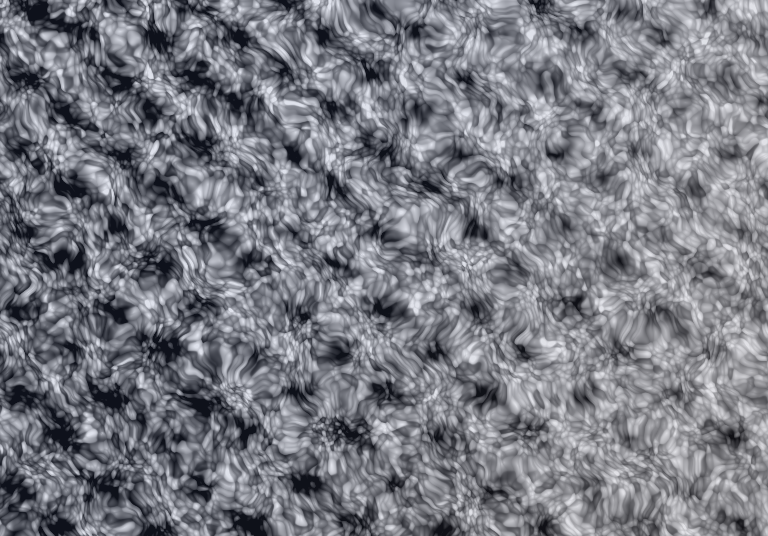
Write a Shadertoy shader that draws this texture.

```glsl
// Plush grey knit: staggered rows of soft scallops with dark pits and fuzzy tufts.

const float ANCHOR_X = 0.208;   // column that stays upright under perspective
const float FIRST_ROW = 0.047;  // depth of row zero below the top edge
const float ROW_STEP = 0.0911;
const float ROW_GROWTH = 0.0026;

float hash(vec2 p) {
    vec3 q = fract(vec3(p.xyx) * vec3(0.1031, 0.1030, 0.0973));
    q += dot(q, q.yzx + 33.33);
    return fract((q.x + q.y) * q.z);
}

vec2 hash2(vec2 p) {
    return vec2(hash(p), hash(p + 71.7));
}

float noise(vec2 p) {
    vec2 i = floor(p), f = fract(p);
    f = f * f * (3.0 - 2.0 * f);
    return mix(mix(hash(i), hash(i + vec2(1, 0)), f.x),
               mix(hash(i + vec2(0, 1)), hash(i + vec2(1, 1)), f.x), f.y);
}

vec2 noise2(vec2 p) {
    return vec2(noise(p), noise(p + 43.1)) - 0.5;
}

float blob(vec2 d, vec2 radius) {
    d /= radius;
    return exp(-dot(d, d));
}

float segmentDistance(vec2 p, vec2 a, vec2 b) {
    vec2 ab = b - a;
    return length(p - a - ab * clamp(dot(p - a, ab) / dot(ab, ab), 0.0, 1.0));
}

// Perspective lattice: columns spread and rows grow towards the bottom.
float columnStep(float y) {
    return 0.111 + 0.0233 * (y - FIRST_ROW);
}

vec2 latticePoint(vec2 id) {
    float y = FIRST_ROW + ROW_STEP * id.y + ROW_GROWTH * id.y * id.y;
    return vec2(ANCHOR_X + id.x * columnStep(y), y);
}

vec2 latticeCell(vec2 p) {
    float root = sqrt(max(ROW_STEP * ROW_STEP + 4.0 * ROW_GROWTH * (p.y - FIRST_ROW), 0.0));
    return vec2((p.x - ANCHOR_X) / columnStep(p.y), (root - ROW_STEP) / (2.0 * ROW_GROWTH));
}

// One scallop: dark pit, slanted crease and a raised lip to its right.
float scallop(vec2 d, float strength) {
    float pit = 0.26 * blob(d, vec2(0.021, 0.012)) + 0.12 * blob(d, vec2(0.036, 0.025));
    float crease = segmentDistance(d, vec2(-0.026, -0.014), vec2(0.046, 0.031));
    vec2 lip = d - vec2(0.039, -0.004);
    lip.x -= 0.25 * lip.y;
    return 0.15 * blob(lip, vec2(0.016, 0.028))
         - strength * (pit + 0.10 * exp(-crease * crease / 0.00007));
}

float relief(vec2 p) {
    vec2 base = floor(latticeCell(p) + 0.5);
    float sum = 0.0;
    for (int j = -1; j <= 1; j++)
    for (int i = -1; i <= 1; i++)
    for (int s = 0; s < 2; s++) {
        vec2 id = base + vec2(i, j) + float(s) * vec2(0.5, 0.57);
        vec2 jitter = (hash2(id * 7.0 + 50.0) - 0.5) * 0.014;
        float strength = mix(0.6, 1.2, hash(id * 13.0 + 90.0));
        sum += scallop(p - latticePoint(id) - jitter, strength);
    }
    return sum;
}

// Smoothly blended random tufts with darker gaps, centred on zero.
float tufts(vec2 p) {
    vec2 cell = floor(p);
    float weight = 0.0, value = 0.0, nearest = 4.0;
    for (int j = -1; j <= 1; j++)
    for (int i = -1; i <= 1; i++) {
        vec2 id = cell + vec2(i, j);
        vec2 d = p - id - hash2(id);
        float w = exp(-7.0 * dot(d, d));
        weight += w;
        value += w * hash(id + 19.3);
        nearest = min(nearest, dot(d, d));
    }
    return (value / max(weight, 0.0001) - 0.5) + 0.65 * (0.42 - sqrt(nearest));
}

void mainImage(out vec4 fragColor, in vec2 fragCoord) {
    vec2 p = vec2(fragCoord.x, iResolution.y - fragCoord.y) / iResolution.x;

    // Fibres lean and swirl gently across the pile.
    vec2 swirl = noise2(p * 22.0) * 0.030 + noise2(p * 70.0) * 0.008;
    vec2 q = mat2(0.92, 0.39, -0.39, 0.92) * (p + swirl);
    float fibre = tufts(q * vec2(150.0, 108.0) + 200.0);
    float clumps = noise(p * 65.0 + 9.0) - 0.5;
    float patches = noise(p * 17.0 + 31.0) - 0.5;

    // Light falls from the upper right and flattens the contrast there.
    float light = 0.545 + 0.17 * (p.x - 0.5) - 0.10 * (p.y - 0.35);
    float contrast = mix(1.15, 0.78, smoothstep(0.1, 1.0, p.x));
    vec2 ragged = p + noise2(p * 85.0 + 5.0) * 0.013;
    float tone = light + contrast * (relief(ragged) + 0.46 * fibre + 0.15 * clumps + 0.08 * patches);
    tone = clamp(tone, 0.06, 0.88);

    vec3 coolTint = vec3(-0.006, 0.006, 0.044);
    vec3 warmTint = vec3(0.004, 0.004, 0.022);
    float warmth = smoothstep(0.5, 1.3, p.x + p.y * 0.6);
    fragColor = vec4(tone + mix(coolTint, warmTint, warmth), 1.0);
}
```
